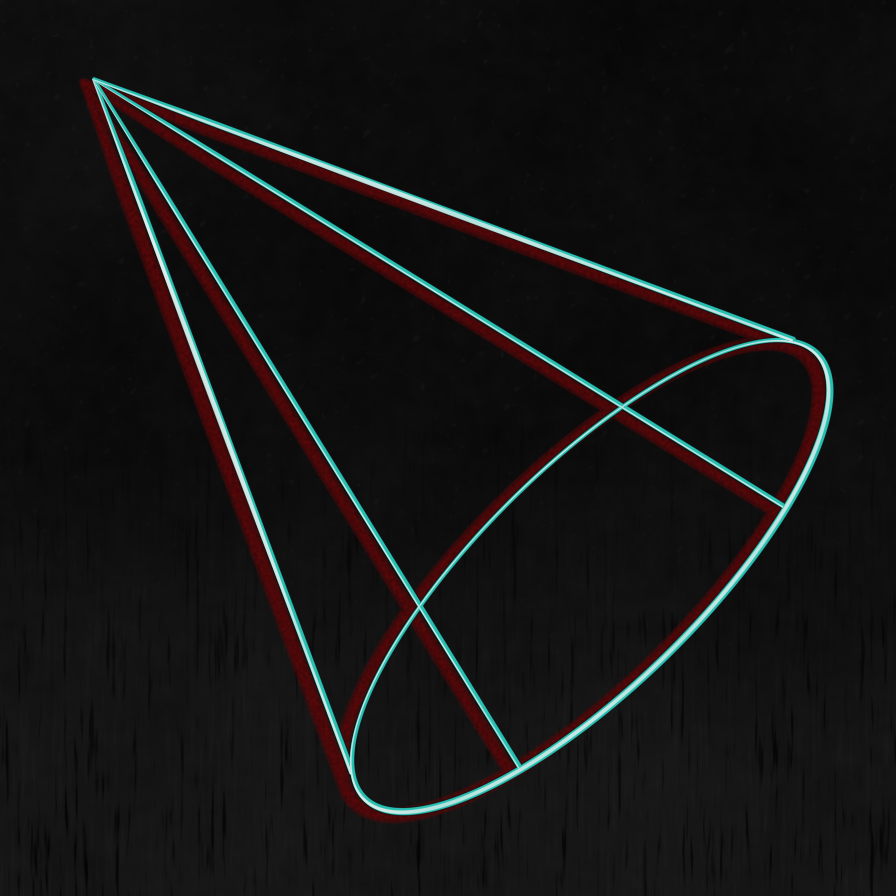
Reproduce this background procedurally as a WebGL 2 fragment shader.

```glsl
#version 300 es
precision highp float;

uniform vec2 u_resolution;
out vec4 outColor;

const vec2 APEX = vec2(0.105, 0.912);
const vec2 RING_CENTER = vec2(0.6595, 0.3574);
const vec2 RING_RADII = vec2(0.354, 0.1225);
const float RING_TILT = 0.777;
const vec3 RED = vec3(0.32, 0.025, 0.03);
const vec3 TEAL = vec3(0.15, 0.75, 0.70);
const vec3 WHITE = vec3(0.88, 0.93, 0.92);

vec2 hashGradient(vec2 cell) {
    vec3 q = fract(cell.xyx * vec3(0.1031, 0.1030, 0.0973));
    q += dot(q, q.yzx + 33.33);
    return fract((q.xx + q.yz) * q.zy) * 2.0 - 1.0;
}

float gradientNoise(vec2 p) {
    vec2 i = floor(p), f = fract(p);
    vec2 u = f * f * f * (f * (f * 6.0 - 15.0) + 10.0);
    vec2 e = vec2(0.0, 1.0);
    float low = mix(dot(hashGradient(i), f), dot(hashGradient(i + e.yx), f - e.yx), u.x);
    float high = mix(dot(hashGradient(i + e), f - e), dot(hashGradient(i + 1.0), f - 1.0), u.x);
    return mix(low, high, u.y);
}

float fbm(vec2 p) {
    float sum = 0.0, amplitude = 0.5;
    for (int i = 0; i < 5; i++) {
        sum += amplitude * gradientNoise(p);
        p = p * 2.07 + 11.3;
        amplitude *= 0.55;
    }
    return sum;
}

float coverage(float dist, float halfWidth, float soft) {
    return 1.0 - smoothstep(halfWidth - soft, halfWidth + soft, dist);
}

// Straight stroke, thin at its start and optionally swollen in the middle
float stroke(vec2 p, vec2 a, vec2 b, float halfWidth, float swell, float soft) {
    vec2 pa = p - a, ba = b - a;
    float t = clamp(dot(pa, ba) / dot(ba, ba), 0.0, 1.0);
    float taper = mix(0.55, 1.0, smoothstep(0.0, 0.18, t));
    float bulge = 1.0 + swell * smoothstep(0.12, 0.42, t) * (1.0 - smoothstep(0.5, 0.85, t));
    return coverage(length(pa - ba * t), halfWidth * taper * bulge, soft);
}

// Tilted ellipse whose far and near halves have their own widths
float ring(vec2 p, float backWidth, float frontWidth, float soft) {
    vec2 q = p - RING_CENTER;
    float c = cos(RING_TILT), s = sin(RING_TILT);
    q = vec2(c * q.x + s * q.y, c * q.y - s * q.x);
    float k = length(q / RING_RADII);
    float slope = max(length(q / (RING_RADII * RING_RADII)), 0.001);
    float front = 1.0 - smoothstep(-0.06, 0.07, q.y);
    return coverage(abs(k * (k - 1.0) / slope), mix(backWidth, frontWidth, front), soft);
}

// widths: outline, ribs, far arc, near arc
float cone(vec2 p, vec4 widths, float swell, float soft) {
    float ink = ring(p, widths.z, widths.w, soft);
    ink = max(ink, stroke(p, APEX, vec2(0.885, 0.621), widths.x, swell, soft));
    ink = max(ink, stroke(p, APEX, vec2(0.393, 0.138), widths.x, swell, soft));
    ink = max(ink, stroke(p, APEX, vec2(0.875, 0.435), widths.y, 0.0, soft));
    return max(ink, stroke(p, APEX, vec2(0.582, 0.141), widths.y, 0.0, soft));
}

// Dark worn wall with vertical scratches toward the bottom
vec3 wall(vec2 p) {
    float low = 1.0 - smoothstep(0.05, 0.65, p.y);
    float shade = mix(0.042, 0.085, low);
    shade += 0.018 * smoothstep(0.5, 0.0, length(p - vec2(0.05, 0.95)));
    shade += 0.035 * fbm(p * 5.0) + 0.022 * fbm(p * 42.0);
    float scratch = gradientNoise(p * vec2(170.0, 9.0)) + 0.6 * gradientNoise(p * vec2(310.0, 28.0));
    shade -= 0.055 * smoothstep(0.12, 0.6, scratch) * low;
    shade += 0.012 * smoothstep(0.1, 0.5, -scratch) * low;
    float fleck = gradientNoise(p * 115.0 + 2.0 * fbm(p * 30.0));
    shade += 0.022 * smoothstep(0.3, 0.55, fleck) * (1.0 - low);
    return vec3(max(shade, 0.012));
}

void main() {
    float size = min(u_resolution.x, u_resolution.y);
    vec2 p = (gl_FragCoord.xy - 0.5 * (u_resolution - size)) / size;
    float soft = 0.75 / size;
    vec3 color = wall(p);

    // Displaced red shadow with a grainy, fading rim
    vec2 shadowPoint = p + vec2(0.0117, 0.0039);
    float rim = cone(shadowPoint, vec4(0.0088, 0.0078, 0.0080, 0.0088), 0.0, 0.0014);
    float core = cone(shadowPoint, vec4(0.0052, 0.0042, 0.0042, 0.0055), 0.0, 0.0018);
    float grain = 1.0 + 0.35 * gradientNoise(p * 240.0);
    color = mix(color, RED * grain, 0.62 * rim + 0.3 * core);

    // Dark edge, teal line and offset white highlight
    float edge = cone(p, vec4(0.0046, 0.0040, 0.0034, 0.0052), 0.0, 0.0012);
    color = mix(color, vec3(0.03, 0.07, 0.07), 0.65 * edge);
    float teal = cone(p, vec4(0.0033, 0.0027, 0.0022, 0.0041), 0.0, soft);
    color = mix(color, TEAL, teal);
    float wear = 0.85 + 0.3 * gradientNoise(p * 9.0);
    float highlight = cone(p + vec2(0.0014, 0.0008), vec4(0.0014, 0.0008, 0.0007, 0.0021), 0.9, soft);
    color = mix(color, WHITE, highlight * clamp(wear, 0.0, 1.0));

    outColor = vec4(color, 1.0);
}
```
